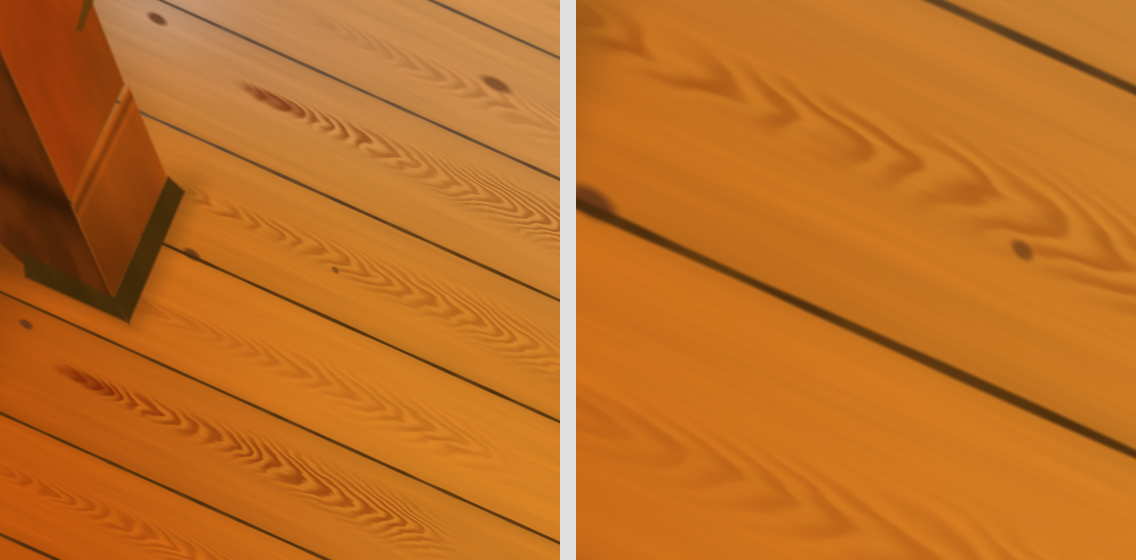
Left: the whole. Right: its middle third, enlarged.
A WebGL 1 fragment shader for this texture:

```glsl
precision highp float;

uniform vec2 u_resolution;

float hash(vec2 p) {
  return fract(sin(dot(p, vec2(127.1, 311.7))) * 43758.5453);
}

float noise(vec2 p) {
  vec2 i = floor(p), f = fract(p);
  f = f * f * (3.0 - 2.0 * f);
  return mix(mix(hash(i), hash(i + vec2(1, 0)), f.x),
             mix(hash(i + vec2(0, 1)), hash(i + vec2(1, 1)), f.x), f.y);
}

float fbm(vec2 p) {
  float sum = 0.0, amp = 0.5;
  for (int i = 0; i < 4; i++) {
    sum += amp * noise(p);
    p = p * 2.03 + 7.1;
    amp *= 0.5;
  }
  return sum;
}

// Signed distance to the line a-b, positive on its left
float side(vec2 p, vec2 a, vec2 b) {
  vec2 d = normalize(b - a), v = p - a;
  return d.x * v.y - d.y * v.x;
}

// Soft mask of a convex quad, corners counter-clockwise
float quad(vec2 p, vec2 a, vec2 b, vec2 c, vec2 d) {
  float inner = min(min(side(p, a, b), side(p, b, c)), min(side(p, c, d), side(p, d, a)));
  return smoothstep(-0.004, 0.004, inner);
}

float knot(vec2 q, vec2 centre, vec2 size) {
  return 1.0 - smoothstep(0.35, 1.0, length((q - centre) / size));
}

vec3 floorLight(vec2 p) {
  vec3 col = mix(vec3(0.74, 0.33, 0.045), vec3(0.83, 0.50, 0.14),
                 smoothstep(0.0, 0.95, p.x + 0.4 * p.y));
  col = mix(col, vec3(0.82, 0.57, 0.31), smoothstep(0.6, 1.1, 0.8 * p.y + 0.4 * p.x));
  col *= mix(0.8, 1.0, smoothstep(0.12, 0.34, p.x + 0.6 * max(0.0, 0.8 - p.y)));
  // Window glare, drawn out along the boards
  vec2 g = mat2(0.91, 0.41, -0.41, 0.91) * (p - vec2(0.33, 1.0));
  g = vec2(0.91 * (p.x - 0.33) - 0.41 * (p.y - 1.0), 0.41 * (p.x - 0.33) + 0.91 * (p.y - 1.0));
  col = mix(col, vec3(0.75, 0.54, 0.39), 0.75 * exp(-dot(g * vec2(2.8, 5.5), g * vec2(2.8, 5.5))));
  g = (p - vec2(0.30, 1.0)) * vec2(9, 12);
  return mix(col, vec3(0.82, 0.68, 0.58), 0.5 * exp(-dot(g, g)));
}

vec3 boards(vec2 p) {
  // Slanted floor coordinates: x along, whole steps of y across the boards
  vec2 q = vec2(p.x, (1.0 - p.y - 0.449 * p.x - 0.521) / 0.2165);
  float row = floor(q.y), across = fract(q.y), kind = mod(row, 3.0);
  vec3 col = floorLight(p) * (0.96 + 0.07 * hash(vec2(row, 3.0)));

  // Fine streaks along each board
  float streak = fbm(vec2(q.x * 4.0 + row * 9.0, q.y * 15.0));
  float fibre = noise(vec2(q.x * 22.0, q.y * 80.0));
  col *= 0.94 + 0.11 * streak + 0.02 * fibre;

  // Nested growth rings, tips pointing right
  float start = 0.1 - 0.11 * row, along = q.x - start;
  float w = across - 0.4 - 0.08 * kind + 0.14 * (fbm(vec2(q.x * 5.0, row * 4.3)) - 0.47);
  float warp = fbm(vec2(q.x * 8.0, q.y * 5.0)) - 0.47;
  float phase = (q.x + 0.62 * sqrt(w * w + 0.0012) + 0.12 * warp) * (30.0 - 4.0 * kind);
  float ring = fract(phase);
  ring = smoothstep(0.1, 0.65, ring) * (1.0 - smoothstep(0.72, 1.0, ring));
  float spread = 0.06 + 0.12 * smoothstep(0.0, 0.6, along);
  float figure = exp(-pow(abs(w) / spread, 3.0)) * smoothstep(-0.02, 0.06, along)
               * (1.0 - smoothstep(0.58, 0.75, along));
  figure *= (0.9 - 0.28 * kind) * (0.4 + 0.9 * noise(vec2(q.x * 8.0, q.y * 5.0)));
  col *= mix(vec3(1), mix(vec3(1.04, 1.07, 1.12), vec3(0.80, 0.66, 0.54), ring), min(figure, 1.0));

  // Dark heartwood streak at the head of the strongest figures
  float head = knot(vec2(along, w), vec2(0.06, 0.0), vec2(0.08, 0.08));
  col *= 1.0 - head * (1.0 - step(0.5, kind)) * vec3(0.2, 0.34, 0.42);

  // Knots
  vec2 k = q + 0.012 * warp;
  float knots = knot(k, vec2(0.283, -2.83), vec2(0.024, 0.06));
  knots = max(knots, 0.8 * knot(k, vec2(0.885, -3.55), vec2(0.036, 0.07)));
  knots = max(knots, knot(k, vec2(0.045, 0.17), vec2(0.017, 0.05)));
  knots = max(knots, knot(k, vec2(0.342, -1.02), vec2(0.02, 0.06)));
  knots = max(knots, 0.7 * knot(k, vec2(0.6, -1.42), vec2(0.009, 0.035)));
  col = mix(col, vec3(0.34, 0.18, 0.09), 0.75 * knots);

  // Gaps between the boards, fainter toward the far side
  float edge = floor(q.y + 0.5);
  float gap = abs(q.y - edge) * 0.1975;
  float halfWidth = 0.0018 + 0.0012 * noise(vec2(q.x * 25.0, edge * 5.0));
  float seam = 1.0 - smoothstep(halfWidth - 0.0015, halfWidth + 0.002, gap);
  float far = smoothstep(0.5, 0.85, p.y);
  col *= 1.0 - 0.10 * exp(-gap * 110.0);
  vec3 gapColour = mix(vec3(0.27, 0.16, 0.04), vec3(0.36, 0.28, 0.22), far);
  return mix(col, gapColour, seam * (0.72 + 0.2 * noise(vec2(q.x * 40.0, edge))));
}

// Post with a moulded plinth in the upper left
vec3 addPost(vec3 col, vec2 p) {
  float grain = fbm(vec2(0.9 * p.x + 0.44 * p.y, 0.9 * p.y - 0.44 * p.x) * vec2(30, 8));
  float wear = 0.88 + 0.24 * grain;
  vec2 foot = vec2(0.202, 0.466), corner = vec2(0.125, 0.645);

  float shadow = smoothstep(-0.05, 0.01, side(p, vec2(0.23, 0.423), vec2(0.33, 0.655)))
               * smoothstep(-0.03, 0.01, side(p, vec2(0.045, 0.505), vec2(0.23, 0.423)))
               * (1.0 - smoothstep(0.64, 0.72, p.y));
  col *= 1.0 - 0.2 * shadow;

  // Shaft, lit plinth face and dark side face
  vec3 shaft = mix(vec3(0.62, 0.23, 0.035), vec3(0.55, 0.24, 0.04), smoothstep(0.1, 0.2, p.x));
  col = mix(col, shaft * wear, quad(p, vec2(-0.05, 1.02), corner, vec2(0.222, 0.85), vec2(0.155, 1.02)));
  vec3 face = mix(vec3(0.45, 0.20, 0.03), vec3(0.60, 0.27, 0.05), smoothstep(0.5, 0.75, p.y));
  float plinth = quad(p, corner, foot, vec2(0.299, 0.681), vec2(0.23, 0.845));
  col = mix(col, face * wear, plinth);
  float moulding = -side(p, corner, vec2(0.225, 0.85));
  float groove = sin(moulding * 260.0) * (1.0 - smoothstep(0.02, 0.04, moulding));
  col *= 1.0 + 0.15 * groove * plinth;
  vec3 dark = mix(vec3(0.31, 0.14, 0.025), vec3(0.39, 0.17, 0.035), smoothstep(0.3, 0.65, grain));
  dark *= 1.0 - 0.35 * exp(-pow((p.y + 0.45 * p.x - 0.69) * 35.0, 2.0));
  col = mix(col, dark, quad(p, vec2(-0.05, 1.02), vec2(-0.05, 0.61), vec2(0.04, 0.53), foot));

  // Dark base strips and upper trim
  vec3 base = vec3(0.27, 0.17, 0.035) * wear;
  col = mix(col, base, quad(p, foot, vec2(0.23, 0.423), vec2(0.33, 0.658), vec2(0.30, 0.685)));
  col = mix(col, base, quad(p, vec2(0.04, 0.55), vec2(0.045, 0.505), vec2(0.23, 0.423), vec2(0.205, 0.468)));
  return mix(col, base * 1.3, 0.8 * quad(p, vec2(0.136, 0.945), vec2(0.147, 0.945), vec2(0.175, 1.02), vec2(0.155, 1.02)));
}

void main() {
  vec2 p = gl_FragCoord.xy / u_resolution;
  gl_FragColor = vec4(addPost(boards(p), p), 1.0);
}
```
